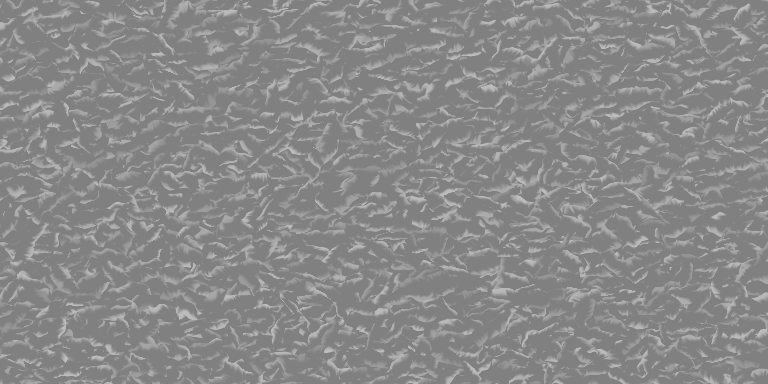
Give the GLSL for this texture, as a WebGL 2 fragment shader.

```glsl
#version 300 es
precision highp float;
// Flat grey ground built of many small angular flakes, mostly lying sideways.
// Each flake is lit along one side; the light fades inward in fine streaks,
// and later layers cut the lit sides into short pointed wisps.
uniform vec2 u_resolution;
out vec4 outColor;

vec4 hash4(vec3 p) {
    vec4 q = fract(p.xyzx * vec4(0.1031, 0.1030, 0.0973, 0.1099));
    q += dot(q, q.wzxy + 33.33);
    return fract((q.xxyz + q.yzzw) * q.zywx);
}

float valueNoise(vec2 p, float seed) {
    vec2 cell = floor(p), f = fract(p);
    f = f * f * (3.0 - 2.0 * f);
    float a = hash4(vec3(cell, seed)).x;
    float b = hash4(vec3(cell + vec2(1.0, 0.0), seed)).x;
    float c = hash4(vec3(cell + vec2(0.0, 1.0), seed)).x;
    float d = hash4(vec3(cell + 1.0, seed)).x;
    return mix(mix(a, b, f.x), mix(c, d, f.x), f.y);
}

mat2 rotation(float angle) {
    float c = cos(angle), s = sin(angle);
    return mat2(c, -s, s, c);
}

// Paints one flake over the light gathered so far; p is relative to its centre.
float paintFlake(float light, vec2 p, vec3 id) {
    vec4 shape = hash4(id + 17.0);
    vec4 look = hash4(id + 41.0);

    // Gentle tilts are common, steep ones rare; half are lit from below.
    float lean = shape.x * 2.0 - 1.0;
    float angle = 0.12 + 1.2 * lean * abs(lean) + (shape.y < 0.5 ? 3.14159 : 0.0);
    vec2 halfSize = vec2(mix(0.038, 0.066, shape.z), mix(0.016, 0.036, shape.w));
    vec2 q = rotation(angle) * p / halfSize;

    // Sheared six-sided outline
    float sheared = abs(q.x + (look.z - 0.5) * 0.9 * q.y);
    float radius = max(sheared, abs(q.y) + 0.4 * sheared);
    if (radius > 1.0) return light;

    // Lit side with streaks running along the fade
    float skew = (look.x - 0.5) * 1.2;
    float across = (q.y + skew * q.x) / sqrt(1.0 + skew * skew);
    vec2 grain = vec2((q.x - skew * q.y) * 6.0, across * 1.2) + look.yz * 60.0;
    float streak = valueNoise(grain, 5.0) - 0.5;
    float side = smoothstep(0.03, 0.74, across + 0.55 * streak);
    float strength = mix(0.3, 0.96, look.w);

    float softness = mix(0.08, 0.22, look.y);
    float cover = 1.0 - smoothstep(1.0 - softness, 1.0, radius);
    return mix(light, strength * side, cover);
}

void main() {
    vec2 p = gl_FragCoord.xy / u_resolution.y * 1.55;

    // Ragged outlines
    vec2 bend = vec2(valueNoise(p * 32.0, 1.0), valueNoise(p * 32.0, 2.0)) - 0.5;
    p += bend * vec2(0.022, 0.018);

    // Scattered layers, painted back to front
    float light = 0.0;
    vec2 cellSize = vec2(0.125, 0.083);
    for (int layer = 0; layer < 8; layer++) {
        float seed = float(layer) * 7.0 + 3.0;
        vec2 grid = p / cellSize + hash4(vec3(seed, 9.0, 4.0)).xy * 20.0 + 5.0;
        vec2 home = floor(grid);
        for (int j = 1; j >= -1; j--) {
            for (int i = -1; i <= 1; i++) {
                vec2 cell = home + vec2(i, j);
                vec2 centre = cell + hash4(vec3(cell, seed)).xy;
                light = paintFlake(light, (grid - centre) * cellSize, vec3(cell, seed));
            }
        }
    }

    outColor = vec4(vec3(0.5 + 0.25 * light), 1.0);
}
```
